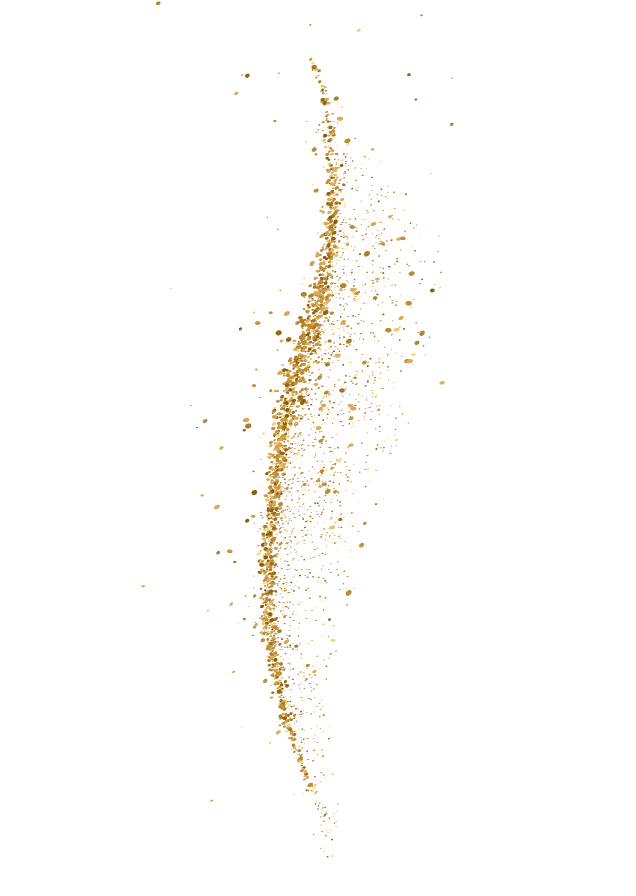
Write a Shadertoy shader that draws this background.

```glsl
vec3 hash3(vec2 cell) {
    vec3 q = fract(cell.xyx * vec3(0.1031, 0.1030, 0.0973));
    q += dot(q, q.yxz + 33.33);
    return fract((q.xxy + q.yzz) * q.zyx);
}

float gradientNoise(vec2 p) {
    vec2 i = floor(p), f = fract(p);
    vec2 u = f * f * (3.0 - 2.0 * f);
    vec4 corner;
    for (int k = 0; k < 4; k++) {
        vec2 o = vec2(k & 1, k >> 1);
        float angle = 6.2832 * hash3(i + o + 50.0).x;
        corner[k] = dot(vec2(cos(angle), sin(angle)), f - o);
    }
    return mix(mix(corner.x, corner.y, u.x), mix(corner.z, corner.w, u.x), u.y);
}

float bell(float x, float width) {
    return exp(-x * x / (width * width));
}

// Horizontal position of the curved ridge at height y
float ridgeX(float y) {
    return 0.335 + 0.0365 * sin((y - 0.571) * 7.14)
        - 0.0085 * bell(y - 0.56, 0.09)
        + 0.014 * (1.0 - smoothstep(0.03, 0.25, y))
        - 0.008 * smoothstep(0.9, 0.935, y);
}

// Chance of finding dust (x), ridge grains (y) and flakes (z)
vec3 density(vec2 p) {
    float y = p.y, d = p.x - ridgeX(y);
    float ends = smoothstep(0.03, 0.06, y) * (1.0 - smoothstep(0.925, 0.94, y));
    float upper = 1.0 - smoothstep(0.7, 0.9, y);
    float spread = 0.006 + 0.135 * upper * smoothstep(-0.05, 0.55, y);
    float t = d / spread;
    float clump = smoothstep(-0.3, 0.35, gradientNoise(vec2(p.x * 28.0, (y - 0.5 * p.x) * 36.0)));

    float veil = d > 0.0 ? pow(max(1.0 - t / 1.08, 0.0), 1.5) : 0.5 * exp(d / 0.007);
    float dust = veil * mix(0.45, 1.0, clump) * mix(0.55, 0.9, bell(y - 0.43, 0.2));
    dust += d < 0.0 ? 0.012 * exp(d / 0.04) * bell(y - 0.5, 0.25) : 0.0;

    float width = 0.002 + 0.005 * bell(y - 0.6, 0.08)
        + 0.0035 * smoothstep(0.12, 0.3, y) * (1.0 - smoothstep(0.75, 0.93, y));
    float ridge = bell(d, d > 0.0 ? width * 1.35 : width) * smoothstep(0.11, 0.14, y);
    ridge *= mix(1.0, 0.45, smoothstep(0.68, 0.84, y));

    float flake = 0.25 * exp(-abs(d) / 0.011) * smoothstep(0.08, 0.2, y);
    if (d > 0.0) {
        flake += 0.36 * clump * (1.0 - smoothstep(0.5, 1.05, t))
            * mix(0.35, 1.0, bell(y - 0.54, 0.14)) * smoothstep(0.12, 0.35, y);
    } else {
        float side = smoothstep(0.16, 0.28, y) * (1.0 - smoothstep(0.74, 0.86, y));
        flake += side * (0.22 * exp(d / 0.022) + 0.012 * smoothstep(-0.1, -0.06, d));
    }
    return vec3(dust, ridge, flake) * ends;
}

vec3 goldTone(float h) {
    vec3 tone = mix(vec3(0.54, 0.36, 0.05), vec3(0.74, 0.55, 0.21), smoothstep(0.0, 0.35, h));
    tone = mix(tone, vec3(0.87, 0.68, 0.36), smoothstep(0.4, 0.8, h));
    return mix(tone, vec3(0.99, 0.88, 0.50), smoothstep(0.84, 1.0, h));
}

// One jittered layer of tilted oval grains
void scatter(inout vec3 color, vec2 p, float cell, float radius, vec3 kind, float seed) {
    float pixel = 1.0 / iResolution.y;
    vec2 home = floor(p / cell);
    for (int j = -1; j <= 1; j++)
    for (int i = -1; i <= 1; i++) {
        vec2 id = home + vec2(i, j);
        vec3 place = hash3(id + seed * 17.3);
        vec3 look = hash3(id + seed * 31.7 + 400.0);
        vec2 center = (id + 0.05 + 0.9 * place.xy) * cell;
        if (place.z > dot(kind, density(center))) continue;
        float angle = 0.35 + 0.9 * (look.x - 0.5);
        float c = cos(angle), s = sin(angle);
        vec2 q = mat2(c, -s, s, c) * (p - center);
        q.y *= 1.2 + 0.5 * look.z;
        float r = radius * mix(0.45, 1.0, look.y);
        float cover = clamp((r - length(q)) / pixel + 0.5, 0.0, 1.0);
        color = mix(color, goldTone(look.z), cover * min(1.0, 1.6 * r / pixel));
    }
}

void mainImage(out vec4 fragColor, in vec2 fragCoord) {
    vec2 p = fragCoord / iResolution.y;
    p.x -= 0.5 * (iResolution.x / iResolution.y - 0.711);
    vec3 color = vec3(1.0);

    if (abs(p.x - ridgeX(p.y)) < 0.17) {
        // Fine veil
        for (int k = 0; k < 2; k++)
            scatter(color, p, 0.0039 + 0.0007 * float(k), 0.0012, vec3(0.8, 0, 0), float(k) + 1.0);
        // Packed ridge
        for (int k = 0; k < 3; k++)
            scatter(color, p, 0.0043 + 0.0004 * float(k), 0.0027, vec3(0, 0.9, 0), float(k) + 5.0);
        // Large flakes
        scatter(color, p, 0.0088, 0.0037, vec3(0, 0, 1), 9.0);
    }
    fragColor = vec4(color, 1.0);
}
```
